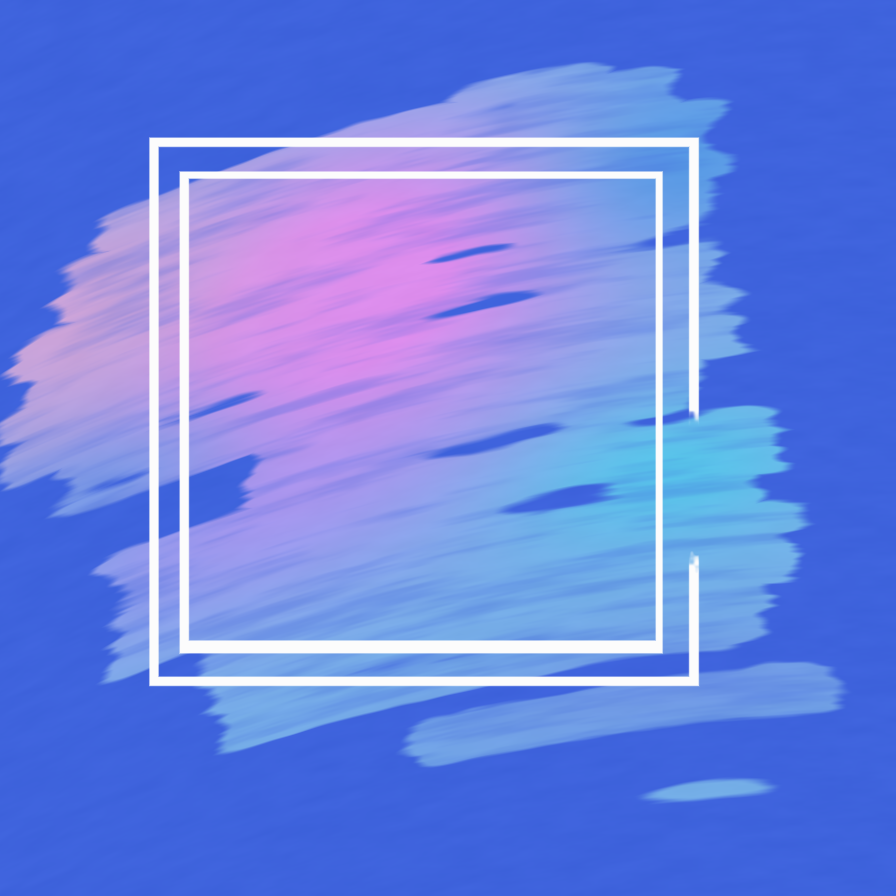
A WebGL 2 fragment shader for this background:

```glsl
#version 300 es
precision highp float;
// Pastel dry-brush paint on a blue ground, framed by two white squares.

uniform vec2 u_resolution;
out vec4 outColor;

const vec3 GROUND = vec3(0.245, 0.388, 0.865);
const vec3 SKY = vec3(0.46, 0.69, 0.91);
const vec3 LILAC = vec3(0.59, 0.60, 0.94);
const vec3 ORCHID = vec3(0.87, 0.55, 0.93);
const vec3 PEACH = vec3(0.80, 0.64, 0.85);
const vec3 CYAN = vec3(0.33, 0.78, 0.92);
const vec3 AZURE = vec3(0.33, 0.60, 0.90);
const vec3 PERIWINKLE = vec3(0.44, 0.60, 0.90);
const vec3 WHITE = vec3(0.99);

// Strokes and dry gaps in flow space: start x, end x, height, half width
const vec4 STROKES[12] = vec4[12](
    vec4(0.48, 0.70, 0.700, 0.030), vec4(0.09, 0.77, 0.675, 0.038),
    vec4(0.05, 0.82, 0.625, 0.045), vec4(0.00, 0.80, 0.560, 0.045),
    vec4(-0.02, 0.81, 0.490, 0.045), vec4(0.05, 0.84, 0.425, 0.042),
    vec4(0.26, 0.79, 0.350, 0.048), vec4(0.10, 0.89, 0.285, 0.040),
    vec4(0.10, 0.86, 0.230, 0.043), vec4(0.21, 0.91, 0.170, 0.042),
    vec4(0.215, 0.87, 0.100, 0.042), vec4(0.44, 0.95, 0.003, 0.030));
const vec4 GAPS[8] = vec4[8](
    vec4(0.42, 0.60, 0.543, 0.009), vec4(0.45, 0.61, 0.480, 0.009),
    vec4(0.13, 0.34, 0.450, 0.008), vec4(0.47, 0.68, 0.325, 0.008),
    vec4(0.54, 0.71, 0.246, 0.015), vec4(0.69, 0.84, 0.520, 0.012),
    vec4(0.05, 0.22, 0.405, 0.008), vec4(0.67, 0.82, 0.318, 0.008));

float hash(vec2 p) {
    vec3 q = fract(p.xyx * 0.1031);
    q += dot(q, q.yzx + 33.33);
    return fract((q.x + q.y) * q.z);
}

float noise(vec2 p) {
    vec2 i = floor(p);
    vec2 f = fract(p);
    f = f * f * (3.0 - 2.0 * f);
    return mix(mix(hash(i), hash(i + vec2(1, 0)), f.x),
               mix(hash(i + vec2(0, 1)), hash(i + vec2(1, 1)), f.x), f.y);
}

float fbm(vec2 p) {
    float sum = 0.0;
    float gain = 0.54;
    for (int i = 0; i < 3; i++) {
        sum += gain * noise(p);
        p = p * 2.1 + 17.3;
        gain *= 0.5;
    }
    return sum;
}

// Straightens the arc followed by the brush
vec2 flowSpace(vec2 p) {
    return vec2(p.x, p.y - 0.45 * p.x + 0.22 * p.x * p.x);
}

// Soft coverage of one stroke, tapering over the given end length
float strokeCover(vec2 f, vec4 s, float taper) {
    float ends = smoothstep(s.x - 0.02, s.x + taper, f.x)
               * (1.0 - smoothstep(s.y - taper, s.y + 0.02, f.x));
    float across = 1.0 - smoothstep(s.w - 0.012, s.w + 0.012, abs(f.y - s.z));
    return ends * across;
}

float glow(vec2 p, vec2 center, vec2 radius) {
    vec2 d = (p - center) / radius;
    return exp(-dot(d, d));
}

vec3 paintColor(vec2 f) {
    vec3 c = mix(SKY, LILAC, glow(f, vec2(0.28, 0.33), vec2(0.28, 0.14)));
    c = mix(c, ORCHID, min(1.0, 1.25 * glow(f, vec2(0.37, 0.53), vec2(0.28, 0.18))));
    c = mix(c, PEACH, glow(f, vec2(0.08, 0.61), vec2(0.20, 0.15)));
    c = mix(c, CYAN, 0.9 * glow(f, vec2(0.75, 0.26), vec2(0.16, 0.08)));
    c = mix(c, AZURE, 0.9 * glow(f, vec2(0.77, 0.61), vec2(0.14, 0.10)));
    c = mix(c, PERIWINKLE, 0.8 * glow(f, vec2(0.10, 0.40), vec2(0.18, 0.08)));
    return mix(c, PERIWINKLE, glow(f, vec2(0.75, 0.02), vec2(0.35, 0.07)));
}

float paintAlpha(vec2 f) {
    vec2 g = f + vec2(0.06, 0.012) * (vec2(fbm(f * vec2(5, 45)), fbm(f * vec2(9, 14) + 40.0)) - 0.5);
    float cover = strokeCover(g, vec4(0.70, 0.89, -0.10, 0.010), 0.08) * 0.7;
    for (int i = 0; i < 12; i++) cover = max(cover, strokeCover(g, STROKES[i], 0.06));
    for (int i = 0; i < 8; i++) cover *= 1.0 - 0.72 * strokeCover(g, GAPS[i], 0.07);
    float bristle = fbm(f * vec2(7, 85));
    float dry = smoothstep(0.58, 0.78, fbm(f * vec2(4, 30) + 9.0));
    float body = smoothstep(0.0, 0.4, cover * (1.3 - 0.35 * dry) - bristle * 0.9);
    return body * (1.0 - 0.30 * smoothstep(0.35, 0.8, bristle));
}

float boxMask(vec2 p, vec2 low, vec2 high, float blur) {
    vec2 d = max(low - p, p - high);
    return 1.0 - smoothstep(-blur, blur, max(d.x, d.y));
}

void main() {
    vec2 p = gl_FragCoord.xy / u_resolution;
    float blur = 1.0 / min(u_resolution.x, u_resolution.y);

    // Paint
    vec2 f = flowSpace(p);
    vec3 color = mix(GROUND, paintColor(f), paintAlpha(f));
    color += 0.025 * (fbm(f * vec2(25, 90)) - 0.5);

    // Outer frame, brushed away on part of its right side
    float outer = boxMask(p, vec2(0.1667, 0.2344), vec2(0.780, 0.8464), blur)
                - boxMask(p, vec2(0.1771, 0.2448), vec2(0.769, 0.8360), blur);
    float ragged = p.y + 0.015 * (noise(p * 180.0) - 0.5);
    float erased = smoothstep(0.365, 0.382, ragged) * (1.0 - smoothstep(0.525, 0.545, ragged));
    outer *= 1.0 - erased * step(0.76, p.x);

    // Inner frame, heavier at the bottom
    float inner = boxMask(p, vec2(0.2005, 0.2708), vec2(0.7396, 0.8086), blur)
                - boxMask(p, vec2(0.2109, 0.2852), vec2(0.7318, 0.8005), blur);
    outColor = vec4(mix(color, WHITE, clamp(outer + inner, 0.0, 1.0)), 1.0);
}
```
